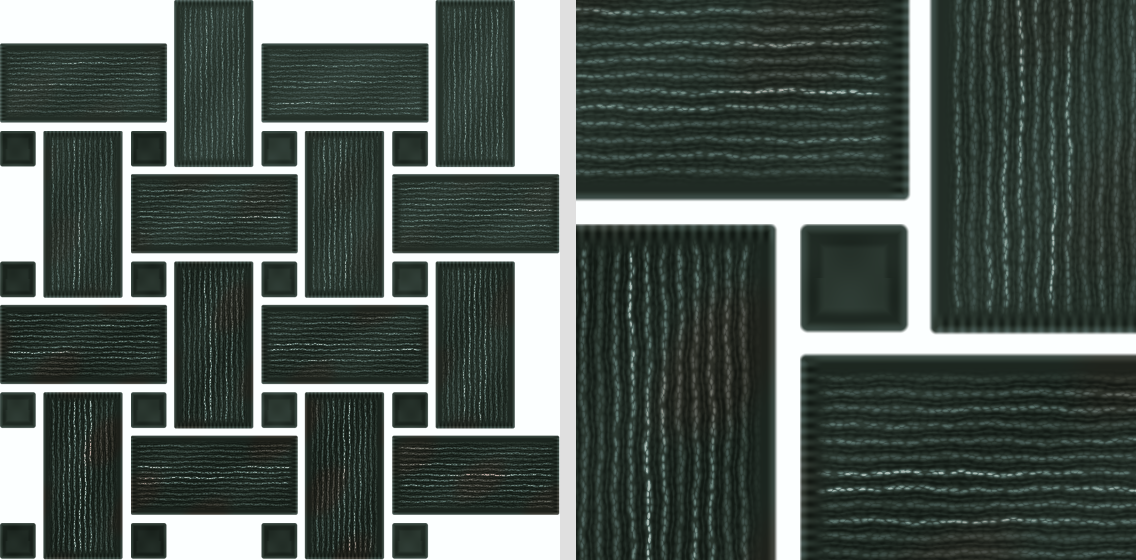
Left, the full canvas; right, a detail of the centre.
Reproduce this pattern procedurally as a three.js fragment shader.

```glsl
// Basket weave of ribbed dark green glazed planks with small square chips on white grout.
#define CELLS 4.283    // weave cells across the canvas
#define COUNT 4.0      // planks per row and column
#define LONG 1.277     // plank length, in cells
#define SHORT 0.605    // plank width
#define OFFSET 0.332   // gap from cell edge to plank side
#define CHIP 0.273     // side of the square chip
#define RIBS 24.5      // ribs per cell
#define WOBBLE 0.0032  // waviness of the ribs
#define SOFT 0.006     // edge softness
#define GROUT vec3(0.99, 1.0, 1.0)

varying vec2 vUv;

float hash(vec2 p) {
  return fract(sin(dot(p, vec2(127.1, 311.7))) * 4375.85);
}

// Cellular noise: distance to the nearest scattered point.
float cellular(vec2 p) {
  vec2 base = floor(p);
  float nearest = 2.0;
  for (int y = -1; y <= 1; y++)
    for (int x = -1; x <= 1; x++) {
      vec2 c = base + vec2(float(x), float(y));
      vec2 point = c + vec2(hash(c), hash(c + 37.3));
      nearest = min(nearest, length(p - point));
    }
  return nearest;
}

float roundBox(vec2 p, vec2 halfSize, float radius) {
  vec2 d = abs(p) - halfSize + radius;
  return length(max(d, 0.0)) + min(max(d.x, d.y), 0.0) - radius;
}

float coverage(float d) {
  return 1.0 - smoothstep(-SOFT, SOFT, d);
}

// Glaze colour from pooled dark (0) to worn pale (4).
vec3 glaze(float v) {
  vec3 c = mix(vec3(0.07, 0.10, 0.08), vec3(0.17, 0.22, 0.19), clamp(v, 0.0, 1.0));
  c = mix(c, vec3(0.26, 0.33, 0.31), clamp(v - 1.0, 0.0, 1.0));
  c = mix(c, vec3(0.38, 0.48, 0.45), clamp(v - 2.0, 0.0, 1.0));
  return mix(c, vec3(0.66, 0.72, 0.70), clamp(v - 3.0, 0.0, 1.0));
}

// p runs along and across the plank from its centre; e is the depth from its edge.
vec3 plank(vec2 p, float e, vec2 cell) {
  float seed = hash(cell + 5.0);
  float phase = seed * 40.0;
  float age = clamp(cell.y * 0.33 - cell.x * 0.09 + seed * 0.3, 0.0, 1.0);

  // Wavy ribs, each with its own strength
  float warp = sin(p.x * 15.0 + p.y * 21.0 + phase)
             + 0.6 * sin(p.x * 37.0 - p.y * 33.0 + phase * 1.7)
             + 0.4 * sin(p.x * 89.0 + p.y * 57.0 + phase * 2.3);
  float across = (p.y + WOBBLE * warp) * RIBS + seed * 7.0;
  float rib = floor(across);
  float t = fract(across) - 0.5;
  float strength = mix(0.35, 1.0, hash(vec2(rib, phase)));
  float crest = exp(-t * t * 55.0);
  float groove = exp(-pow((abs(t) - 0.36) * 7.0, 2.0));

  // Grainy wear, strongest along the middle of darker planks
  float grain = 1.0 - smoothstep(0.15, 0.75, cellular(p * vec2(55.0, 95.0) + phase));
  float worn = 0.75 + age * exp(-pow(p.y / 0.10, 2.0));
  float fade = 0.8 + 0.3 * sin(p.x * 5.0 + rib * 1.9 + phase);
  float v = mix(1.4, 0.85, age) - mix(0.55, 0.85, age) * groove;
  v += crest * strength * worn * fade * (0.25 + 2.5 * grain);
  v += 0.3 * (grain - 0.5) + 0.12 * sin(p.x * 7.0 + p.y * 9.0 + phase);

  // Dark pooled border, pale rim and comb teeth at the ends
  v = mix(mix(0.75, 0.3, age), v, smoothstep(0.03, 0.085, e));
  v += 1.1 * (1.0 - smoothstep(0.005, 0.025, e));
  float ends = smoothstep(LONG * 0.5 - 0.06, LONG * 0.5 - 0.02, abs(p.x));
  v += 0.45 * ends * sin(p.y * 220.0);

  // Brown blush where the glaze is thin
  float blush = sin(p.x * 6.0 + phase) * sin(p.y * 8.0 + p.x * 3.0 + phase * 1.3);
  vec3 tint = mix(vec3(1.0), vec3(1.12, 0.88, 0.86), age * smoothstep(0.1, 0.8, blush));
  return glaze(v) * tint;
}

vec3 chip(vec2 p, float e, vec2 cell) {
  float seed = hash(cell + 71.0);
  float v = mix(0.15, 0.6, seed);
  float dish = smoothstep(0.045, 0.065, e);
  v += dish * (0.3 + 0.25 * seed + 1.2 * p.y);
  v += 0.25 * exp(-pow((e - 0.05) / 0.009, 2.0)) * step(0.0, p.y);
  v += 1.0 * (1.0 - smoothstep(0.005, 0.03, e));
  v += 0.12 * sin(p.x * 31.0 + seed * 20.0) * sin(p.y * 27.0 + seed * 9.0);
  return glaze(v);
}

void main() {
  vec2 q = vec2(vUv.x, 1.0 - vUv.y) * CELLS;  // rows count from the top
  vec3 color = GROUT;

  // Planks of this cell and those reaching in from the left and above
  for (int k = 0; k < 3; k++) {
    vec2 cell = floor(q) - vec2(k == 1 ? 1.0 : 0.0, k == 2 ? 1.0 : 0.0);
    if (min(cell.x, cell.y) < 0.0 || max(cell.x, cell.y) >= COUNT) continue;
    vec2 p = q - cell;
    if (mod(cell.x + cell.y, 2.0) > 0.5) p = p.yx;
    p -= vec2(LONG * 0.5, OFFSET + SHORT * 0.5);
    float d = roundBox(p, vec2(LONG, SHORT) * 0.5, 0.015);
    color = mix(color, plank(p, -d, cell), coverage(d));
  }

  // Chips at the cell corners, absent from the top row and right edge
  vec2 cell = floor(q);
  if (cell.y > 0.5 && cell.x < COUNT) {
    vec2 p = q - cell - CHIP * 0.5;
    float d = roundBox(p, vec2(CHIP * 0.5), 0.02);
    color = mix(color, chip(p, -d, cell), coverage(d));
  }
  gl_FragColor = vec4(color, 1.0);
}
```
